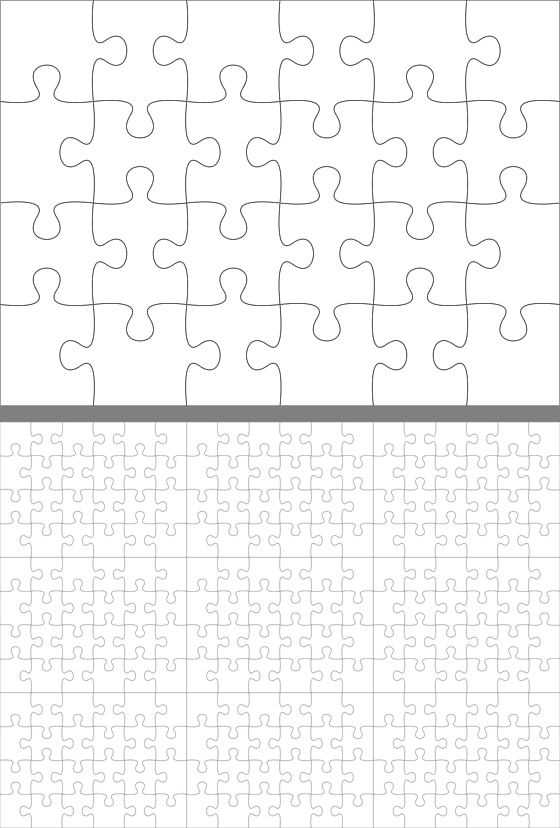
Top, the tile; bottom, the same tile 3 across and 3 down.
A Shadertoy shader for this pattern:

```glsl
// Blank jigsaw sheet: thin dark outlines of six by four interlocking pieces on white.
// Each seam is one mirrored Bezier tab, flipped in a checkerboard; its distance is
// found along short chords. All cell indices wrap, so the sheet repeats without end.

const vec2 PIECES = vec2(6.0, 4.0);
const float LINE_WIDTH = 1.0 / 768.0;   // fraction of the canvas width
const float SOFTNESS = 1.15;            // filter width in pixels
const vec3 PAPER = vec3(1.0);
const vec3 INK = vec3(0.0);
const int CHORDS = 20;

vec2 cubicBezier(vec2 a, vec2 b, vec2 c, vec2 d, float t) {
    float s = 1.0 - t;
    return s * s * s * a + 3.0 * s * s * t * b + 3.0 * s * t * t * c + t * t * t * d;
}

float segmentDistance(vec2 p, vec2 a, vec2 b) {
    vec2 pa = p - a, ba = b - a;
    return length(pa - ba * clamp(dot(pa, ba) / dot(ba, ba), 0.0, 1.0));
}

// Distance to a Bezier drawn from t = 0 to tEnd, stretched by the piece size
float curveDistance(vec2 p, vec2 size, vec2 a, vec2 b, vec2 c, vec2 d, float tEnd) {
    float dist = 1e3;
    vec2 last = a * size;
    for (int i = 1; i <= CHORDS; i++) {
        float t = tEnd * float(i) / float(CHORDS);
        vec2 next = cubicBezier(a, b, c, d, t) * size;
        dist = min(dist, segmentDistance(p, last, next));
        last = next;
    }
    return dist;
}

// Seam along x from -0.5 to 0.5 with its tab toward +y; both halves mirror
float seamDistance(vec2 local, vec2 size) {
    vec2 p = vec2(abs(local.x), local.y) * size;
    vec2 neck = vec2(0.10, 0.13);
    vec2 bulge = vec2(0.311, 0.435);
    vec2 flipX = vec2(-1.0, 1.0);
    float shoulder = curveDistance(p, size, vec2(0.5, 0.0), vec2(0.3, -0.02),
                                   vec2(-0.006, -0.03), neck, 1.0);
    float knob = curveDistance(p, size, neck, bulge, bulge * flipX, neck * flipX, 0.5);
    return min(shoulder, knob);
}

// +1 on even squares of the checkerboard, -1 on odd ones
float checkerSign(float i, float j) {
    return 1.0 - 2.0 * mod(i + j, 2.0);
}

// Share of the filter width covered by a line
float lineCoverage(float dist, float width, float filterWidth) {
    float inner = max(dist - 0.5 * width, -0.5 * filterWidth);
    float outer = min(dist + 0.5 * width, 0.5 * filterWidth);
    return clamp((outer - inner) / filterWidth, 0.0, 1.0);
}

void mainImage(out vec4 fragColor, in vec2 fragCoord) {
    float pixel = 1.0 / iResolution.x;
    vec2 canvas = iResolution.xy * pixel;
    vec2 p = fragCoord * pixel;
    vec2 size = canvas / PIECES;

    vec2 grid = p / size;
    vec2 cell = floor(grid);
    vec2 along = grid - cell - 0.5;
    vec2 line = floor(grid + 0.5);
    vec2 across = grid - line;
    bvec2 inside = greaterThan(mod(line, PIECES), vec2(0.5));

    // Inner seams: the nearest one of each direction
    float dist = 1e3;
    if (inside.y) {
        float side = -checkerSign(cell.x, line.y);
        dist = min(dist, seamDistance(vec2(along.x, across.y * side), size));
    }
    if (inside.x) {
        float side = checkerSign(line.x, cell.y);
        dist = min(dist, seamDistance(vec2(along.y, across.x * side), size.yx));
    }

    // Straight outer border, one line shared by both sides of the wrap
    vec2 edge = abs(p - canvas * floor(p / canvas + 0.5));
    dist = min(dist, min(edge.x, edge.y));

    float ink = lineCoverage(dist, LINE_WIDTH, SOFTNESS * pixel);
    fragColor = vec4(mix(PAPER, INK, ink), 1.0);
}
```
